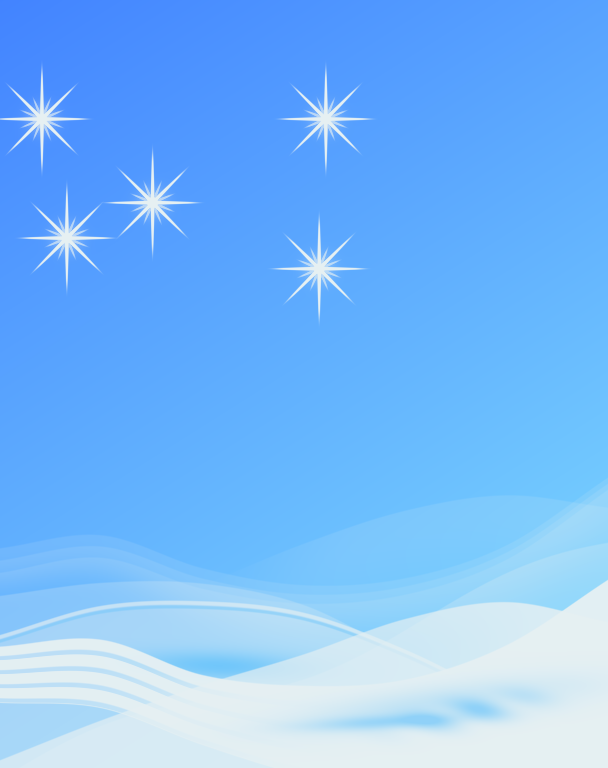
A WebGL 1 fragment shader for this background:

```glsl
precision highp float;
uniform vec2 u_resolution;

#define SKY_DEEP vec3(0.26, 0.515, 1.0)
#define SKY_LIGHT vec3(0.465, 0.815, 0.995)
#define SILK vec3(0.90, 0.94, 0.95)
#define PATCH_BLUE vec3(0.42, 0.77, 0.98)
#define RAY_LENGTH 0.070
#define RAY_WIDTH 0.0026
#define STRANDS 4.0
#define STARS 5

float pixel;

// Catmull-Rom weights for knots at distance d
vec4 knotWeight(vec4 d) {
  d = abs(d);
  vec4 near = 1.0 + d * d * (1.5 * d - 2.5);
  vec4 far = 2.0 + d * (-4.0 + d * (2.5 - 0.5 * d));
  return mix(near, far, step(1.0, d)) * step(d, vec4(2.0));
}

// Smooth height through seven evenly spaced knots
float curve(float x, vec4 a, vec3 b) {
  float u = x * 6.0;
  float ends = dot(vec2(2.0 * a.x - a.y, 2.0 * b.z - b.y),
                   knotWeight(vec4(u + 1.0, u - 7.0, 9.0, 9.0)).xy);
  return ends + dot(a, knotWeight(u - vec4(0.0, 1.0, 2.0, 3.0)))
       + dot(b, knotWeight(u - vec4(4.0, 5.0, 6.0, 9.0)).xyz);
}

float inside(float d) { return smoothstep(-pixel, pixel, d); }

float glow(vec2 p, vec2 center, vec2 radius, float slope) {
  vec2 d = p - center;
  d.y -= slope * d.x;
  d /= radius;
  return exp(-dot(d, d));
}

// Eight tapering rays
float rays(vec2 d, float turn, float reach) {
  float angle = atan(d.y, d.x + 1e-6) + turn;
  float fold = mod(angle + 0.3927, 0.7854) - 0.3927;
  float along = length(d) * cos(fold);
  float across = abs(length(d) * sin(fold));
  float taper = max(1.0 - along / reach, 0.0);
  float width = RAY_WIDTH * taper;
  return (1.0 - smoothstep(width - 0.5 * pixel, width + pixel, across))
       * smoothstep(0.0, 0.35, taper);
}

float star(vec2 d) {
  float r = length(d);
  float reach = RAY_LENGTH + 0.009 * pow(abs(d.y) / (r + 1e-5), 8.0);
  float light = max(rays(d, 0.0, reach), 0.7 * rays(d, 0.3927, 0.034));
  light = max(light, 1.0 - smoothstep(0.006, 0.012, r));
  return max(light, 0.5 * exp(-r * r / 0.0003));
}

vec3 backWaves(vec3 color, vec2 p) {
  float swell = curve(p.x, vec4(0.167, 0.186, 0.238, 0.292), vec3(0.335, 0.355, 0.339)) - p.y;
  color = mix(color, SILK, 0.13 * inside(swell) * (1.0 - smoothstep(0.02, 0.15, swell))
              * smoothstep(0.3, 0.6, p.x));

  // Stacked translucent ribbons
  float ribbon = curve(p.x, vec4(0.286, 0.303, 0.260, 0.238), vec3(0.247, 0.290, 0.378)) - p.y;
  for (int i = 0; i < 3; i++) {
    float d = ribbon - 0.016 * float(i) * (1.0 - 0.5 * p.x);
    color = mix(color, SILK, 0.12 * inside(d) * (1.0 - smoothstep(0.0, 0.05 + 0.08 * p.x, d)));
  }

  // Left veil with a bright rim
  float veil = curve(p.x, vec4(0.224, 0.241, 0.240, 0.212), vec3(0.147, 0.09, 0.036)) - p.y;
  color = mix(color, SILK, 0.25 * inside(veil));
  float rim = curve(p.x, vec4(0.173, 0.211, 0.217, 0.202), vec3(0.154, 0.09, 0.036)) - p.y;
  color = mix(color, SILK, 0.32 * inside(rim));
  color = mix(color, SILK, 0.5 * inside(rim) * inside(0.005 - rim));
  color = mix(color, PATCH_BLUE, 0.45 * inside(rim - 0.006) * inside(0.010 - rim));
  return mix(color, PATCH_BLUE, 0.9 * glow(p, vec2(0.36, 0.133), vec2(0.14, 0.018), -0.03));
}

vec3 frontWaves(vec3 color, vec2 p) {
  float swell = curve(p.x, vec4(0.010, 0.062, 0.108, 0.148), vec3(0.194, 0.216, 0.190)) - p.y;
  color = mix(color, SILK, inside(swell) * (0.68 + 0.2 * smoothstep(0.6, 1.0, p.x)));

  // Pale swath in the lower left corner
  float swath = 0.3 * p.x - 0.015 + 0.02 * sin(p.x * 9.0) - p.y;
  color = mix(color, SILK, 0.25 * inside(swath));

  // Main ribbon, split into strands on the left
  float top = curve(p.x, vec4(0.158, 0.167, 0.121, 0.107), vec3(0.115, 0.160, 0.245));
  float base = curve(p.x, vec4(0.085, 0.078, 0.030, -0.01), vec3(-0.03, -0.04, -0.04));
  float depth = (top - p.y) / (top - base);
  float strand = fract(depth * STRANDS);
  float gap = smoothstep(0.62, 0.74, strand) * (1.0 - smoothstep(0.92, 1.0, strand));
  float body = inside(top - p.y) * inside(p.y - base);
  color = mix(color, SILK, body * (0.96 - 0.6 * gap * (1.0 - smoothstep(0.1, 0.6, p.x))));

  // Blue hollows and slanted streaks within the ribbon
  float hollow = 0.3 * glow(p, vec2(0.72, 0.082), vec2(0.22, 0.024), 0.10);
  hollow += 0.45 * glow(p, vec2(0.64, 0.060), vec2(0.13, 0.009), 0.04);
  float streak = 0.5 + 0.5 * sin(45.0 * p.x + 130.0 * p.y);
  hollow += 0.5 * streak * glow(p, vec2(0.77, 0.072), vec2(0.10, 0.018), 0.15);
  return mix(color, PATCH_BLUE, body * min(hollow, 0.7));
}

void main() {
  vec2 p = gl_FragCoord.xy / u_resolution;
  float aspect = u_resolution.x / u_resolution.y;
  pixel = 1.0 / u_resolution.y;

  vec3 color = mix(SKY_DEEP, SKY_LIGHT, min(0.4 * p.x + 0.8 * (1.0 - p.y), 1.15));
  color = frontWaves(backWaves(color, p), p);

  vec2 centers[STARS];
  centers[0] = vec2(0.069, 0.845);
  centers[1] = vec2(0.251, 0.736);
  centers[2] = vec2(0.110, 0.690);
  centers[3] = vec2(0.536, 0.845);
  centers[4] = vec2(0.525, 0.650);
  for (int i = 0; i < STARS; i++)
    color = mix(color, SILK, star((p - centers[i]) * vec2(aspect, 1.0)));

  gl_FragColor = vec4(color, 1.0);
}
```
